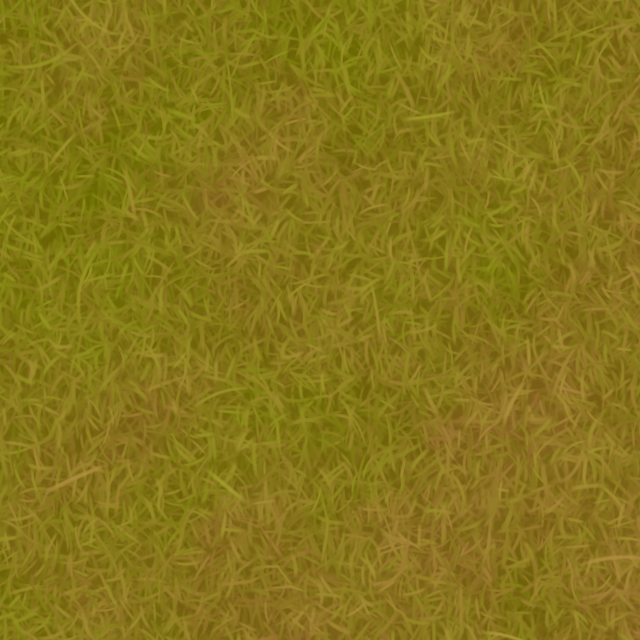
This texture is drawn by a Shadertoy shader. Its source:

```glsl
// Dry, matted lawn: layers of short curved grass blades with a few long straws

vec4 hash4(vec3 p) {
    vec4 q = fract(p.xyzx * vec4(0.1031, 0.1030, 0.0973, 0.1099));
    q += dot(q, q.wzxy + 33.33);
    return fract((q.xxyz + q.yzzw) * q.zywx);
}

// Smooth patchiness from layered, mutually warped sines, about -1 to 1
float patches(vec2 p) {
    float sum = 0.0, weight = 0.5;
    for (int i = 0; i < 4; i++) {
        p += 0.6 * sin(p.yx * 1.3 + float(i) * 2.1);
        sum += weight * sin(p.x + 0.7) * sin(p.y + 1.9);
        p = mat2(1.3, 1.1, -1.1, 1.3) * p;
        weight *= 0.65;
    }
    return sum;
}

// Dark olive to pale straw, shifted between tan and fresh green
vec3 grassColor(float tone, float green) {
    vec3 color = mix(vec3(0.43, 0.36, 0.035), vec3(0.67, 0.60, 0.215), tone);
    return color + green * vec3(-0.035, 0.020, -0.045);
}

// One jittered blade per cell, painted over the colour below
vec3 paintBlades(vec3 color, vec2 uv, float cellSize, float layer,
                 float tone, float width, float density, float green) {
    vec2 p = uv / cellSize + layer * vec2(0.37, 0.61);
    float pixel = 1.0 / (iResolution.y * cellSize);
    for (int j = -1; j <= 1; j++)
    for (int i = -1; i <= 1; i++) {
        vec2 cell = floor(p) + vec2(i, j);
        vec4 place = hash4(vec3(cell + 50.0, layer + 3.0));
        vec4 look = hash4(vec3(cell + 170.0, layer + 41.0));
        if (place.w > density) continue;

        // Directions lean towards the vertical
        float lean = place.z * 2.0 - 1.0;
        float angle = 1.57 + 1.57 * lean * (0.45 + 0.55 * abs(lean));
        vec2 along = vec2(cos(angle), sin(angle));
        vec2 d = p - cell - place.xy;
        vec2 q = vec2(dot(d, along), dot(d, vec2(-along.y, along.x)));

        float halfLength = mix(0.45, 0.90, look.x);
        q.y += (look.y - 0.5) * 0.75 * q.x * q.x;
        float taper = 1.0 - smoothstep(0.35, 1.0, abs(q.x) / halfLength);
        float halfWidth = width * mix(0.65, 1.3, look.z) + 0.5 * pixel;
        float cover = 1.0 - smoothstep(0.15 * halfWidth, halfWidth, abs(q.y));

        float bladeTone = tone + 0.42 * (look.w - 0.5);
        float bladeGreen = green + 1.4 * (fract(look.w * 17.0) - 0.5);
        color = mix(color, grassColor(bladeTone, bladeGreen), 0.85 * cover * taper);
    }
    return color;
}

void mainImage(out vec4 fragColor, in vec2 fragCoord) {
    vec2 uv = fragCoord / iResolution.y;

    // Greener at the upper left, browner at the lower right
    float green = 0.9 * patches(uv * 9.0) + 0.7 * (uv.y - uv.x) + 0.15;
    float light = 0.09 * patches(uv * 14.0 + 5.0);

    // Shaded thatch, then blades growing lighter towards the top
    vec3 color = grassColor(0.12 + light, green);
    for (int k = 0; k < 16; k++) {
        float depth = float(k) / 15.0;
        float cellSize = 0.034 + 0.008 * fract(float(k) * 0.618);
        color = paintBlades(color, uv, cellSize, float(k),
                            0.22 + 0.40 * depth + light, 0.095, 1.0, green);
    }

    // Sparse long straws
    color = paintBlades(color, uv, 0.085, 23.0, 0.82, 0.042, 0.22, green);

    fragColor = vec4(color, 1.0);
}
```
